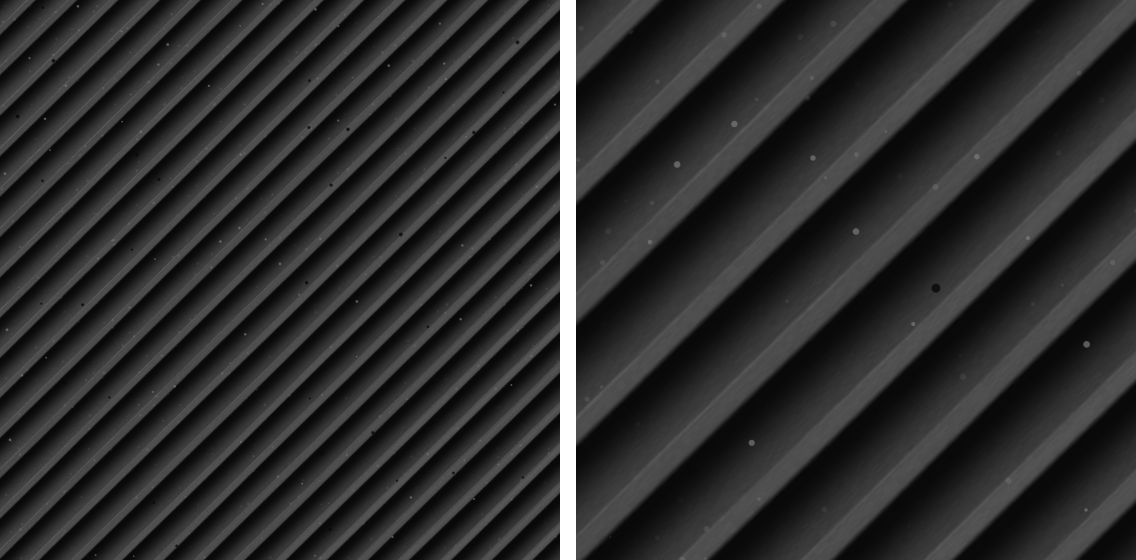
Left, the full canvas; right, a detail of the centre.
Write a Shadertoy shader that draws this texture.

```glsl
const float PERIOD = 0.0733;      // ridge spacing measured along x
const float SLOPE = 1.02;         // tilt of the ridges
const float PHASE = 0.07;         // offset of the first ridge, in periods
const float WARP = 0.025;         // unevenness of the ridges, in periods
const float LINE_WIDTH = 0.022;   // half width of the crest glint, in periods
const float GRAIN = 0.014;
const float SHADOW = 0.035;
const vec2 FLOOR_TONE = vec2(0.272, 0.205);  // left side, right side
const vec2 CREST_TONE = vec2(0.285, 0.298);
const vec2 CREST_START = vec2(0.76, 0.68);
const float GLINT_TONE = 0.39;
const float DUST_TONE = 0.48;
const float PIT_TONE = 0.03;

float hash(vec2 p) {
    p = fract(p * vec2(0.1031, 0.1137));
    p += dot(p, p.yx + 33.33);
    return fract((p.x + p.y) * p.x * 97.3);
}

// Layered sines, roughly in -1..1
float waves(float t, float seed) {
    return 0.5 * sin(t + seed) + 0.3 * sin(2.3 * t + 1.7 * seed)
         + 0.2 * sin(5.1 * t + 2.9 * seed);
}

// Sparse round spots, at most one in each cell
float specks(vec2 uv, float cells, float density, float radius, float px) {
    vec2 id = floor(uv * cells);
    vec2 jitter = vec2(hash(id + 17.0), hash(id + 59.0));
    vec2 center = (id + 0.2 + 0.6 * jitter) / cells;
    float r = radius * mix(0.5, 1.2, hash(id + 83.0));
    float spot = 1.0 - smoothstep(r - 0.5 * px, r + px, length(uv - center));
    return spot * step(hash(id + 5.0), density);
}

void mainImage(out vec4 fragColor, in vec2 fragCoord) {
    float px = 1.0 / iResolution.y;
    vec2 uv = fragCoord * px;
    vec2 q = vec2(uv.x, 1.0 - uv.y);

    // Ridge coordinates: across in periods, along in canvas units
    float along = (q.x - q.y) * 0.7071;
    float across = (q.x + SLOPE * q.y) / PERIOD + PHASE;
    across += WARP * waves(3.0 * along, 0.7 * across);
    float ridge = floor(across);
    float p = across - ridge;
    float aa = 1.43 * px / PERIOD;
    float side = clamp(0.8 * q.x + 0.2 * q.y, 0.0, 1.0);
    float variation = hash(vec2(ridge, 7.0)) - 0.5;

    // Groove floor rising out of the shadow
    float crestStart = mix(CREST_START.x, CREST_START.y, side) + 0.04 * variation;
    float floorTone = mix(FLOOR_TONE.x, FLOOR_TONE.y, side);
    float light = smoothstep(mix(0.02, 0.1, side), crestStart, p);
    float tone = mix(SHADOW, floorTone, light);

    // Crest band with a softly rounded lower edge
    float crestTone = mix(CREST_TONE.x, CREST_TONE.y, side) + 0.02 * variation;
    float soft = max(aa, mix(0.025, 0.07, side));
    float crest = smoothstep(crestStart - soft, crestStart + soft, p);
    tone = mix(tone, crestTone, crest);
    float sheen = exp(-pow((p - crestStart - 0.1) / 0.08, 2.0));
    tone += 0.035 * side * sheen;

    // Worn glint along the upper edge of the crest
    float wear = 0.72 + 0.28 * waves(19.0 * along, 4.1 * ridge);
    wear *= 0.75 + 0.25 * hash(vec2(floor(along * 240.0) + 300.0, ridge));
    float width = max(LINE_WIDTH, 0.6 * aa);
    float glint = exp(-pow((p - crestStart) / width, 2.0));
    tone = mix(tone, GLINT_TONE, glint * wear * mix(1.0, 0.3, side));

    // Sharp drop into the next groove
    float drop = smoothstep(1.0 - max(0.09, 1.5 * aa), 1.0, p);
    tone = mix(tone, SHADOW, drop);

    // Surface grain, pits and dust
    vec2 grainCell = floor(vec2(along + 2.0, across * PERIOD) * vec2(220.0, 480.0));
    tone += GRAIN * (hash(grainCell) - 0.5) * (0.3 + light);
    tone = mix(tone, PIT_TONE, 0.8 * specks(uv, 23.0, 0.07, 0.0025, px));
    tone = mix(tone, DUST_TONE, 0.7 * specks(uv + 3.0, 31.0, 0.06, 0.0016, px));
    tone += 0.07 * light * specks(uv + 7.0, 67.0, 0.12, 0.0015, px);

    fragColor = vec4(vec3(clamp(tone, 0.0, 1.0)), 1.0);
}
```
